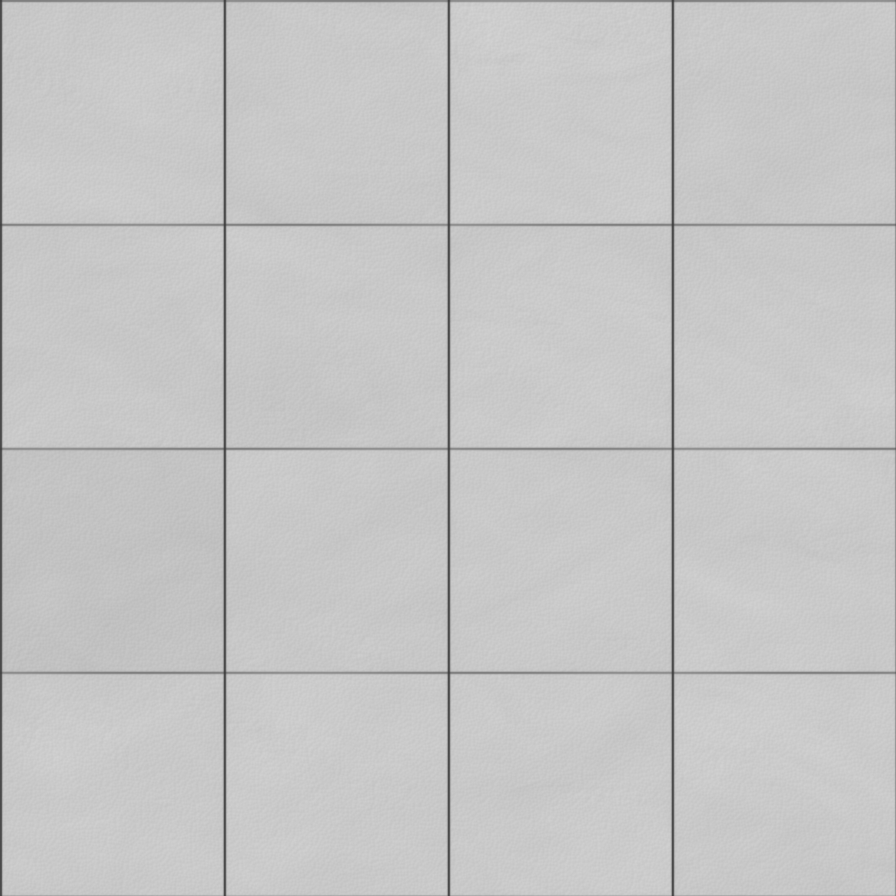
Write a Shadertoy shader that draws this texture.

```glsl
// Four by four pale grey concrete tiles with thin soft joints, darker upright than level.
// Layered sines give each tile its own clouds, mottling and streaks; the slope of
// cellular noise gives the fine embossed grain and the rougher trowelled patches.

const float TILES = 4.0;
const vec2 JOINT_SHIFT = vec2(0.00098, -0.00098);  // joint centre from the grid line
const float JOINT_SPREAD = 0.0010;                 // standard deviation of the joint profile
const vec3 CONCRETE = vec3(0.790);
const vec3 UPRIGHT_COLOR = vec3(0.22);
const vec3 LEVEL_COLOR = vec3(0.46);
const vec2 DARK_TILE = vec2(0.0, 1.0);             // column and row of the dullest tile
const float DARK_TILE_DROP = 0.022;
const float TILE_VARIATION = 0.013;
const float CLOUD_CONTRAST = 0.012;
const float MOTTLE_CONTRAST = 0.006;
const float STREAK_CONTRAST = 0.020;
const float GRAIN_CELLS = 270.0;
const float GRAIN_CONTRAST = 0.024;
const float BUMP_CELLS = 120.0;
const float BUMP_CONTRAST = 0.016;
const vec2 LIGHT_STEP = vec2(-0.22, 0.22);         // in cells, towards the light

vec2 hash2(vec2 p) {
    vec3 q = fract(p.xyx * vec3(0.1031, 0.1030, 0.0973));
    q += dot(q, q.yzx + 33.33);
    return fract((q.xx + q.yz) * q.zy);
}

// Distance to the nearest scattered point
float cellular(vec2 p) {
    vec2 cell = floor(p);
    float nearest = 4.0;
    for (int y = -1; y <= 1; y++) {
        for (int x = -1; x <= 1; x++) {
            vec2 neighbour = cell + vec2(x, y);
            vec2 offset = neighbour + hash2(neighbour) - p;
            nearest = min(nearest, dot(offset, offset));
        }
    }
    return sqrt(nearest);
}

// Shading of the cellular surface lit from the upper left
float relief(vec2 p) {
    return cellular(p + LIGHT_STEP) - cellular(p - LIGHT_STEP);
}

// Warped, layered sines, roughly -1 to 1
float clouds(vec2 p) {
    float sum = 0.0;
    float weight = 0.45;
    for (int i = 0; i < 5; i++) {
        p += 0.8 * sin(p.yx * 0.9 + float(i));
        sum += weight * (sin(p.x) * sin(p.y + 1.3) + 0.5 * sin(p.y));
        p = mat2(0.96, 0.28, -0.28, 0.96) * p * 1.8;
        weight *= 0.72;
    }
    return sum;
}

// Soft joint profile, widened by the pixel footprint at constant total weight
float joint(float dist, float pixel) {
    float spread = length(vec2(JOINT_SPREAD, 0.29 * pixel));
    return JOINT_SPREAD / spread * exp(-0.5 * dist * dist / (spread * spread));
}

void mainImage(out vec4 fragColor, in vec2 fragCoord) {
    vec2 uv = fragCoord / iResolution.xy;
    vec2 pixel = 1.0 / iResolution.xy;

    // Tile number, place within the tile, and its random traits
    vec2 grid = (uv - JOINT_SHIFT) * TILES;
    vec2 tile = clamp(floor(grid), 0.0, TILES - 1.0);
    vec2 local = grid - tile;
    vec2 trait = hash2(tile + 7.0);
    vec2 seed = 40.0 * hash2(tile + 23.0);

    // Overall shade, leaning lighter or darker towards the top
    float shade = TILE_VARIATION * (trait.x - 0.5);
    shade += TILE_VARIATION * (trait.y - 0.5) * (local.y - 0.5);
    shade -= DARK_TILE_DROP * float(tile == DARK_TILE);

    // Clouds, drawn out sideways, and smaller mottling
    shade += CLOUD_CONTRAST * clamp(clouds(local * vec2(2.6, 4.6) + seed), -1.3, 1.1);
    shade += MOTTLE_CONTRAST * clouds(local * vec2(9.0, 13.0) + seed.yx + 3.0);

    // Faint level streaks in one band of each tile
    float bandOffset = 6.0 * (local.y - mix(0.4, 0.85, trait.y));
    float band = exp(-bandOffset * bandOffset);
    float streak = smoothstep(0.2, 1.0, clouds(local * vec2(5.0, 17.0) + seed.yx));
    shade -= STREAK_CONTRAST * streak * band * trait.x;

    // Soft dulling along the tile rim
    vec2 rim = min(local, 1.0 - local);
    shade -= 0.007 * exp(-28.0 * min(rim.x, rim.y));

    // Fine grain everywhere, bumps in rough patches
    float rough = smoothstep(0.1, 1.0, clouds(local * 5.0 + seed.yx + 9.0));
    shade += GRAIN_CONTRAST * relief(uv * GRAIN_CELLS);
    shade += BUMP_CONTRAST * relief(uv * BUMP_CELLS) * (0.2 + 0.8 * rough);

    vec3 color = CONCRETE + shade;

    // Joints, with some unevenness along the level ones
    vec2 dist = (grid - round(grid)) / TILES;
    float wear = 0.88 + 0.12 * sin(uv.x * 17.0 + 5.0 * round(grid.y));
    color = mix(color, LEVEL_COLOR, wear * joint(dist.y, pixel.y));
    color = mix(color, UPRIGHT_COLOR, joint(dist.x, pixel.x));

    fragColor = vec4(color, 1.0);
}
```
